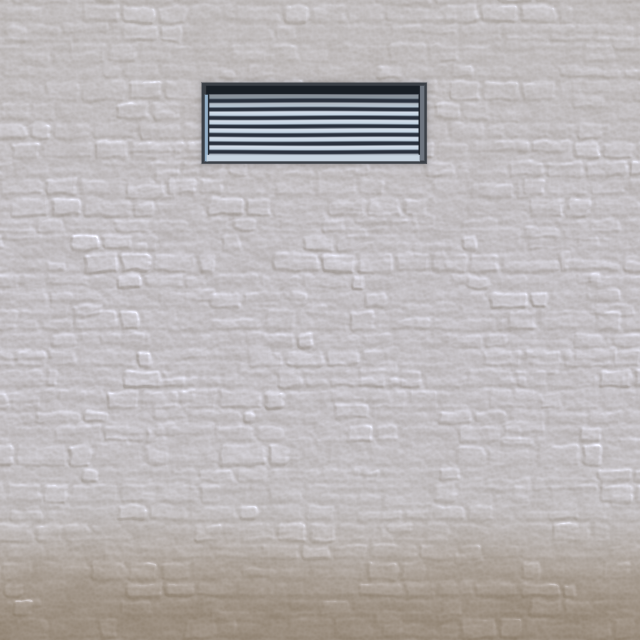
Write a WebGL 1 fragment shader that draws this texture.

```glsl
precision highp float;
uniform vec2 u_resolution;

float hash(vec2 p) {
  return fract(sin(dot(p, vec2(127.1, 311.7))) * 43758.5);
}

// Irregular intervals: cell id, distance to lower edge, distance to upper edge
vec3 jitteredCell(float x, float seed, float jitter) {
  float id = floor(x);
  if (x < id + jitter * hash(vec2(id, seed))) id -= 1.0;
  float lower = id + jitter * hash(vec2(id, seed));
  float upper = id + 1.0 + jitter * hash(vec2(id + 1.0, seed));
  return vec3(id, x - lower, upper - x);
}

float cellular(vec2 p) {
  vec2 cell = floor(p);
  float nearest = 2.0;
  for (int y = -1; y <= 1; y++) {
    for (int x = -1; x <= 1; x++) {
      vec2 c = cell + vec2(float(x), float(y));
      vec2 site = c + vec2(hash(c), hash(c + 37.0));
      nearest = min(nearest, distance(p, site));
    }
  }
  return nearest;
}

float waves(vec2 p) {
  return sin(p.x * 7.0 + 2.0 * sin(p.y * 5.0)) * 0.5
       + sin(p.y * 17.0 + p.x * 11.0 + sin(p.x * 23.0)) * 0.3
       + sin(p.x * 41.0 - p.y * 29.0) * 0.2;
}

// Rounded stones of varied length and prominence, each slightly tilted
float stoneRelief(vec2 p, vec2 size, float seed) {
  vec3 row = jitteredCell(p.y / size.y, seed, 0.30);
  float shift = hash(vec2(row.x, seed + 5.0)) * 9.0;
  vec3 col = jitteredCell(p.x / size.x + shift, row.x + seed, 0.7);
  vec2 inset = vec2(min(col.y, col.z) * size.x, min(row.y, row.z) * size.y);
  float radius = 0.0080;
  float edge = radius - length(max(radius - inset, 0.0));
  float lift = hash(vec2(col.x, row.x + seed));
  float tilt = hash(vec2(row.x + seed, col.x + 19.0)) - 0.5;
  float bevel = smoothstep(0.0004, 0.0075, edge);
  return bevel * (0.10 + 0.90 * lift * sqrt(lift) + 0.5 * tilt * (row.y - row.z));
}

float wallHeight(vec2 p) {
  float lumps = cellular(p * vec2(36.0, 62.0) + 5.0);
  vec2 bent = p + 0.0026 * vec2(waves(p * 5.0 + 3.0), waves(p * 4.0));
  bent += 0.0042 * (lumps - 0.5) * vec2(1.0, 0.8);
  float stones = stoneRelief(bent, vec2(0.062, 0.0300), 3.0);
  float chips = stoneRelief(bent + 0.37, vec2(0.090, 0.0230), 41.0);
  float exposed = smoothstep(-0.8, 0.5, waves(p * 3.1 + 0.6));
  return mix(0.40, 1.05, exposed) * stones + mix(0.65, 0.25, exposed) * chips
       - 0.38 * lumps + 0.20 * cellular(p * vec2(90.0, 120.0));
}

vec3 wallColor(vec2 p) {
  // Paint tint, with a soiled band along the foot
  float middle = smoothstep(0.1, 0.4, p.y) * (1.0 - smoothstep(0.55, 1.0, p.y));
  vec3 paint = mix(vec3(0.760, 0.745, 0.748), vec3(0.770, 0.756, 0.770), middle);
  float wobble = 0.010 * waves(p * 1.7);
  paint = mix(vec3(0.690, 0.655, 0.625), paint, smoothstep(0.09, 0.22, p.y + wobble));
  paint = mix(vec3(0.610, 0.560, 0.505), paint, smoothstep(0.02, 0.15, p.y + wobble));

  // Light falls from above, a little from the right
  float height = wallHeight(p);
  float slope = height - wallHeight(p + vec2(0.0019, 0.0034));
  float strength = mix(0.115, 0.185, middle) * mix(0.6, 1.0, smoothstep(0.0, 0.2, p.y));
  float grain = cellular(p * 150.0 + 11.0) - 0.5;
  float mottle = 0.5 - cellular(p * vec2(19.0, 34.0) + 2.0);
  float glint = 0.10 * smoothstep(0.55, 1.0, slope);
  float light = clamp(slope, -0.62, 0.9) * strength + glint
              + grain * 0.030 + mottle * 0.030 + (height - 0.25) * 0.030;
  return paint + light * vec3(0.92, 1.0, 1.20);
}

float boxDistance(vec2 p, vec2 low, vec2 high) {
  vec2 d = abs(p - 0.5 * (low + high)) - 0.5 * (high - low);
  return length(max(d, 0.0)) + min(max(d.x, d.y), 0.0);
}

float boxMask(vec2 p, vec2 low, vec2 high, float soft) {
  return 1.0 - smoothstep(-soft, soft, boxDistance(p, low, high));
}

vec3 slatColor(vec2 p) {
  float bow = 0.0004 * sin(p.x * 19.0 + floor(p.y * 40.0));
  float phase = fract((p.y + bow - 0.7617) / 0.0134);
  float lit = smoothstep(0.14, 0.42, phase) * (1.0 - smoothstep(0.68, 0.95, phase));
  vec3 metal = mix(vec3(0.70, 0.79, 0.86), vec3(0.88, 0.90, 0.94), phase);
  metal *= mix(1.0, 0.66, smoothstep(0.825, 0.853, p.y));
  return mix(vec3(0.16, 0.19, 0.24), metal, lit);
}

vec3 drawVent(vec3 color, vec2 p, float soft) {
  vec2 low = vec2(0.315, 0.744);
  vec2 high = vec2(0.667, 0.871);
  float outside = max(boxDistance(p, low, high), 0.0);
  color *= 1.0 - 0.16 * exp(-outside * 260.0);

  // Frame, recess and side jambs
  color = mix(color, vec3(0.23, 0.25, 0.28), boxMask(p, low, high, soft));
  color = mix(color, vec3(0.43, 0.46, 0.50),
    boxMask(p, vec2(0.656, 0.749), vec2(0.663, 0.866), soft));
  color = mix(color, vec3(0.10, 0.12, 0.15),
    boxMask(p, vec2(0.322, 0.750), vec2(0.656, 0.866), soft));
  color = mix(color, vec3(0.58, 0.69, 0.79),
    boxMask(p, vec2(0.320, 0.748), vec2(0.325, 0.852), soft));

  // Louvres above a pale sill
  color = mix(color, slatColor(p),
    boxMask(p, vec2(0.327, 0.758), vec2(0.654, 0.853), soft));
  return mix(color, vec3(0.78, 0.83, 0.88),
    boxMask(p, vec2(0.323, 0.748), vec2(0.656, 0.758), soft));
}

void main() {
  vec2 p = gl_FragCoord.xy / u_resolution;
  float soft = max(0.0013, 0.7 / u_resolution.y);
  vec3 color = drawVent(wallColor(p), p, soft);
  gl_FragColor = vec4(clamp(color, 0.0, 1.0), 1.0);
}
```
